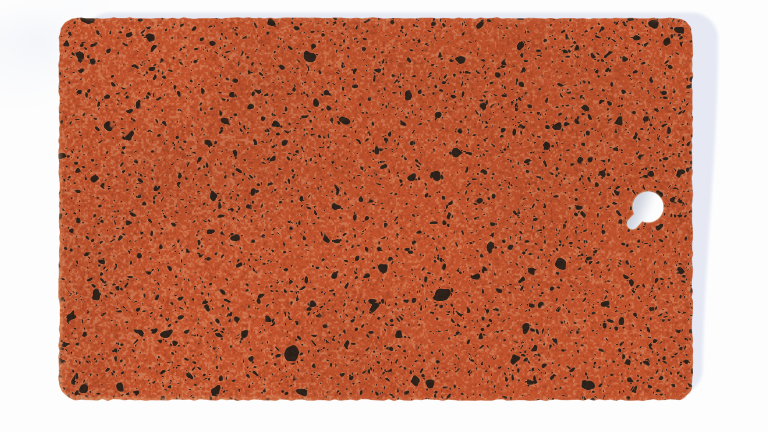
This texture is drawn by a WebGL 2 fragment shader. Its source:

```glsl
#version 300 es
precision highp float;

uniform vec2 u_resolution;
out vec4 fragColor;

// Colours
const vec3 PAPER = vec3(0.992, 0.992, 0.995);
const vec3 PAPER_SHADE = vec3(0.87, 0.89, 0.94);
const vec3 RUST = vec3(0.745, 0.315, 0.17);
const vec3 RUST_DARK = vec3(0.64, 0.27, 0.15);
const vec3 RUST_LIGHT = vec3(0.80, 0.465, 0.315);
const vec3 SPOT = vec3(0.17, 0.125, 0.10);
const vec3 EDGE_GLOW = vec3(0.87, 0.59, 0.41);

// Layout, in units of the canvas height
const vec2 PLATE_CENTER = vec2(0.870, 0.516);
const vec2 PLATE_HALF = vec2(0.733, 0.442);
const float PLATE_CORNER = 0.042;
const vec2 HOLE_CENTER = vec2(1.500, 0.521);
const float HOLE_RADIUS = 0.036;
const vec2 SLOT_END = vec2(1.464, 0.482);
const float SLOT_RADIUS = 0.013;

// Spot layers from large to tiny
const int LAYERS = 4;
const vec4 CELL = vec4(0.170, 0.058, 0.028, 0.0145);
const vec4 RADIUS = vec4(0.021, 0.0112, 0.0062, 0.0034);
const vec4 DENSITY = vec4(0.42, 0.48, 0.52, 0.50);
const float RIM_WIDTH = 0.0045;
const float RIM_STRENGTH = 0.45;

vec3 hash3(ivec2 cell, int seed) {
    uvec3 v = uvec3(uint(cell.x + 4096), uint(cell.y + 4096), uint(seed));
    v = v * 1664525u + 1013904u;
    v.x += v.y * v.z; v.y += v.z * v.x; v.z += v.x * v.y;
    v ^= v >> 16u;
    v.x += v.y * v.z; v.y += v.z * v.x; v.z += v.x * v.y;
    return vec3(v >> 8u) / 16777216.0;
}

float noise(vec2 p, int seed) {
    ivec2 c = ivec2(floor(p));
    vec2 f = fract(p);
    f = f * f * (3.0 - 2.0 * f);
    float low = mix(hash3(c, seed).x, hash3(c + ivec2(1, 0), seed).x, f.x);
    float high = mix(hash3(c + ivec2(0, 1), seed).x, hash3(c + 1, seed).x, f.x);
    return mix(low, high, f.y);
}

float roundedBox(vec2 p, vec2 halfSize, float corner) {
    vec2 q = abs(p) - halfSize + corner;
    return length(max(q, 0.0)) + min(max(q.x, q.y), 0.0) - corner;
}

float segment(vec2 p, vec2 a, vec2 b) {
    vec2 ab = b - a;
    return length(p - a - ab * clamp(dot(p - a, ab) / dot(ab, ab), 0.0, 1.0));
}

// Distance to the nearest irregular spot of one layer
float spotLayer(vec2 p, int layer, float density) {
    float size = CELL[layer];
    ivec2 base = ivec2(floor(p / size));
    float d = 1.0;
    for (int y = -1; y <= 1; y++)
    for (int x = -1; x <= 1; x++) {
        ivec2 cell = base + ivec2(x, y);
        vec3 place = hash3(cell, layer + 1);
        vec3 shape = hash3(cell, layer + 11);
        if (place.z > density) continue;
        vec2 q = p - (vec2(cell) + place.xy) * size;
        float angle = shape.x * 3.14159;
        float c = cos(angle), s = sin(angle);
        q = mat2(c, -s, s, c) * q;
        q.y *= mix(1.0, 1.6, shape.y);
        d = min(d, length(q) - RADIUS[layer] * mix(0.5, 1.0, shape.z * shape.z));
    }
    return d;
}

void main() {
    vec2 p = gl_FragCoord.xy / u_resolution.y;
    float px = 0.75 / u_resolution.y;
    vec2 local = p - PLATE_CENTER;

    // Paper with soft cast shadow
    vec2 shadowShift = vec2(mix(0.022, 0.058, smoothstep(0.1, 0.9, p.y)), 0.012);
    float shadow = roundedBox(local - shadowShift, PLATE_HALF, 0.06);
    vec3 color = mix(PAPER, PAPER_SHADE, 0.75 * (1.0 - smoothstep(-0.006, 0.008, shadow)));
    float haze = noise(p * 9.0, 40) * (1.0 - smoothstep(0.0, 0.3, length(p - vec2(0.0, 1.0))));
    color = mix(color, PAPER_SHADE, 0.5 * haze);

    // Plate outline and keyhole
    float chips = (noise(p * 80.0, 41) - 0.5) * 0.004;
    float plate = roundedBox(local, PLATE_HALF, PLATE_CORNER) + chips;
    float hole = min(length(p - HOLE_CENTER) - HOLE_RADIUS,
                     segment(p, HOLE_CENTER, SLOT_END) - SLOT_RADIUS);

    // Grainy rust ground
    float grain = 0.55 * noise(p * 170.0, 42) + 0.45 * noise(p * 310.0 + 7.3, 43);
    vec3 rust = mix(RUST_DARK, RUST, smoothstep(0.12, 0.42, grain));
    float leftFade = 1.0 - smoothstep(0.1, 1.0, p.x);
    rust = mix(rust, RUST_LIGHT, smoothstep(0.50, 0.82, grain + 0.05 * leftFade) * 0.9);
    rust *= 0.97 + 0.06 * noise(p * 5.0, 44);

    // Dark spots, denser at right and along the left edge
    vec2 warp = vec2(noise(p * 75.0, 45), noise(p * 75.0, 46)) - 0.5;
    vec2 q = p + warp * 0.010;
    float leftEdge = exp(-max(p.x - PLATE_CENTER.x + PLATE_HALF.x, 0.0) / 0.03);
    float spots = 1.0;
    for (int i = 0; i < LAYERS; i++) {
        float trend = i < 2 ? 1.0 : mix(0.72, 1.12, p.x / 1.78);
        spots = min(spots, spotLayer(q, i, DENSITY[i] * trend + 0.25 * leftEdge));
    }
    float rim = 1.0 - smoothstep(0.0, RIM_WIDTH, spots);
    rust = mix(rust, RUST_LIGHT, rim * RIM_STRENGTH * (0.4 + grain));
    vec3 spotColor = SPOT * (0.85 + 0.4 * grain);
    rust = mix(rust, spotColor, 1.0 - smoothstep(-px, px, spots));

    // Worn bright border, strongest at lower left
    float border = smoothstep(-0.012, -0.001, plate);
    float lowerLeft = 1.0 - smoothstep(0.2, 1.1, p.x + p.y);
    rust = mix(rust, EDGE_GLOW, border * (0.15 + 0.55 * lowerLeft) * (0.4 + grain));

    // Hole shows paper, shaded at its upper left
    float lit = smoothstep(-0.03, 0.015, dot(p - HOLE_CENTER, vec2(0.8, -0.3)));
    vec3 holeColor = mix(PAPER_SHADE * 0.92, PAPER, lit);
    rust = mix(rust, EDGE_GLOW, 0.5 * (1.0 - smoothstep(0.0, 0.005, hole)));
    rust = mix(rust, holeColor, 1.0 - smoothstep(-px, px, hole));

    color = mix(color, rust, 1.0 - smoothstep(-px, px, plate));
    fragColor = vec4(color, 1.0);
}
```
